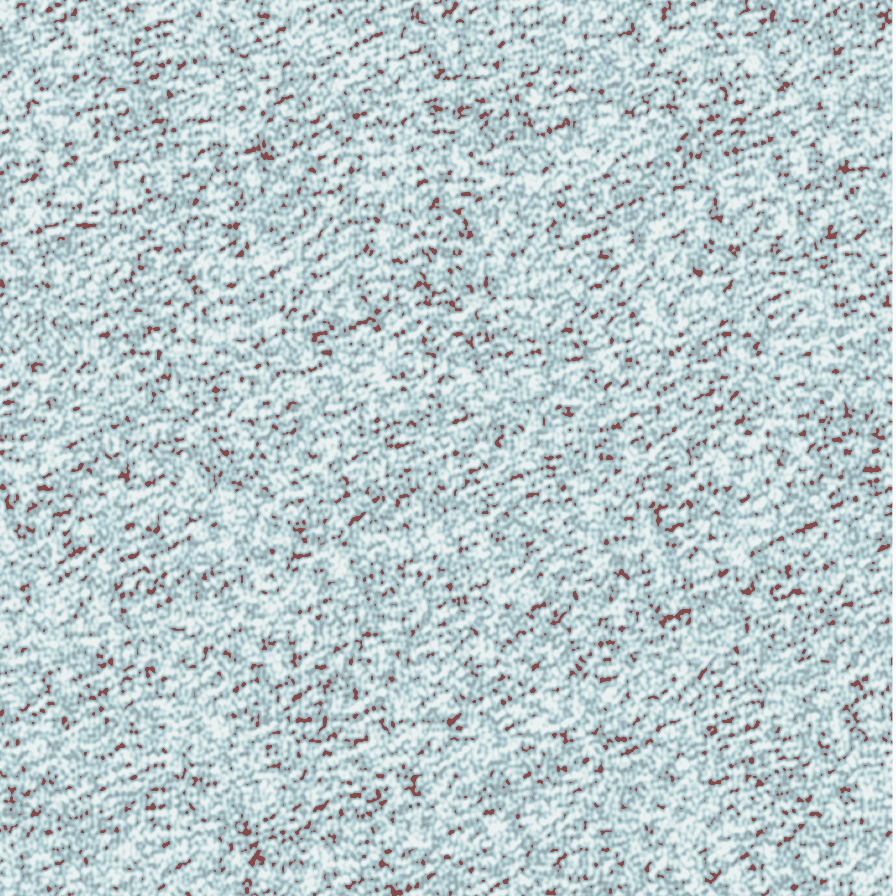
A WebGL 1 fragment shader for this texture:

```glsl
precision highp float;

uniform vec2 u_resolution;

#define STREAK_TILT 0.42
#define STREAK_FREQ vec2(46.0, 112.0)
#define WEAVE_FREQ vec2(172.0, 146.0)
#define CLOUD_FREQ vec2(9.0, 20.0)
#define STREAK_WEIGHT 0.76
#define WEAVE_WEIGHT 0.70
#define CLOUD_WEIGHT 0.23
#define WARP 0.02
#define FLECK_LEVEL -1.52
#define FLECK_SOFTNESS 0.22
#define MARGIN 0.004

const vec3 GREY  = vec3(0.60, 0.675, 0.695);
const vec3 BLUE  = vec3(0.70, 0.82, 0.84);
const vec3 PALE  = vec3(0.83, 0.89, 0.89);
const vec3 WHITE = vec3(0.92, 0.945, 0.945);
const vec3 RED   = vec3(0.53, 0.29, 0.29);

float hash(vec2 cell) {
  vec3 q = fract(cell.xyx * vec3(0.1031, 0.1030, 0.0973));
  q += dot(q, q.yzx + 33.33);
  return fract((q.x + q.y) * q.z);
}

// Contribution of one lattice corner with a random unit gradient
float corner(vec2 cell, vec2 offset) {
  float angle = 6.2832 * hash(cell);
  return dot(vec2(cos(angle), sin(angle)), offset);
}

float gradientNoise(vec2 p) {
  vec2 i = floor(p);
  vec2 f = p - i;
  vec2 w = f * f * f * (f * (f * 6.0 - 15.0) + 10.0);
  vec2 e = vec2(1.0, 0.0);
  float low  = mix(corner(i, f), corner(i + e, f - e), w.x);
  float high = mix(corner(i + e.yx, f - e.yx), corner(i + 1.0, f - 1.0), w.x);
  return mix(low, high, w.y);
}

mat2 rotation(float angle) {
  float c = cos(angle), s = sin(angle);
  return mat2(c, -s, s, c);
}

// Height of the fibres, scaled to a spread of about one
float fibreHeight(vec2 p) {
  vec2 bent = p + vec2(0.0, WARP * gradientNoise(p * 5.0 + 17.3));
  vec2 along = rotation(STREAK_TILT) * bent;
  float streak = gradientNoise(along * STREAK_FREQ + 211.7);
  float weave = gradientNoise(p * WEAVE_FREQ + 503.1);
  float cloud = gradientNoise(along * CLOUD_FREQ + 71.9);
  float height = STREAK_WEIGHT * streak + WEAVE_WEIGHT * weave + CLOUD_WEIGHT * cloud;
  return height * 4.0;
}

float ramp(float start, float end, float x) {
  return clamp((x - start) / (end - start), 0.0, 1.0);
}

void main() {
  vec2 uv = gl_FragCoord.xy / u_resolution;
  float height = fibreHeight(uv);

  // Fibre tones from valley to crest
  vec3 color = mix(GREY, BLUE, ramp(-1.0, -0.1, height));
  color = mix(color, PALE, ramp(-0.1, 0.6, height));
  color = mix(color, WHITE, ramp(0.6, 1.5, height));

  // Red flecks in the deepest valleys
  float fleck = 1.0 - smoothstep(FLECK_LEVEL - FLECK_SOFTNESS, FLECK_LEVEL + FLECK_SOFTNESS, height);
  color = mix(color, RED, fleck);

  // Bare margin on the right side
  float pixel = 1.0 / u_resolution.x;
  float margin = smoothstep(-pixel, pixel, uv.x - 1.0 + MARGIN);
  color = mix(color, vec3(0.98), margin);

  gl_FragColor = vec4(color, 1.0);
}
```
